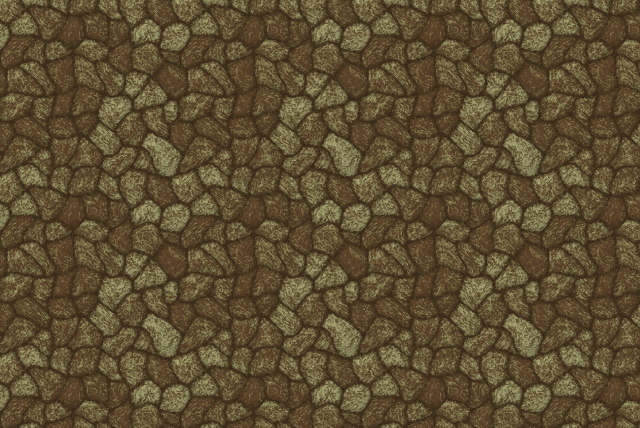
Write a WebGL 1 fragment shader that draws this texture.

```glsl
precision highp float;

uniform vec2 u_resolution;

const float TILE = 0.4219;   // tile side in canvas heights
const float CELLS = 7.0;     // stones along one tile side
const float ROUNDING = 20.0; // higher gives sharper stone corners
const float TAU = 6.2831853;

const vec3 CRACK = vec3(0.225, 0.165, 0.105);
const vec3 MORTAR = vec3(0.29, 0.215, 0.135);
const vec3 EARTH = vec3(0.345, 0.255, 0.16);
const vec3 OLIVE = vec3(0.425, 0.375, 0.235);
const vec3 LICHEN = vec3(0.56, 0.55, 0.385);
const vec3 DARK_MOSS = vec3(0.29, 0.26, 0.12);

float hash(vec2 p) {
  vec3 q = fract(vec3(p.xyx) * 0.1031);
  q += dot(q, q.yzx + 33.33);
  return fract((q.x + q.y) * q.z);
}

vec2 hash2(vec2 p) {
  return vec2(hash(p + 17.3), hash(p + 61.7));
}

float noise(vec2 p) {
  vec2 i = floor(p);
  vec2 f = fract(p);
  f = f * f * (3.0 - 2.0 * f);
  float low = mix(hash(i), hash(i + vec2(1.0, 0.0)), f.x);
  float high = mix(hash(i + vec2(0.0, 1.0)), hash(i + 1.0), f.x);
  return mix(low, high, f.y);
}

vec2 rotate(vec2 p, float angle) {
  float c = cos(angle);
  float s = sin(angle);
  return vec2(c * p.x - s * p.y, s * p.x + c * p.y);
}

// Bends the stone outlines while keeping the tile periodic
vec2 warp(vec2 p, float period) {
  vec2 a = TAU * p.yx / period;
  return p + 0.16 * sin(a * 3.0 + vec2(0.7, 2.1)) + 0.03 * sin(a * 8.0 + vec2(4.0, 1.3));
}

vec2 stoneCentre(vec2 cell, float period) {
  return cell + 0.5 + 0.84 * (hash2(mod(cell, period)) - 0.5);
}

// Squared distance reduced by a random stone size
float reach(vec2 d, vec2 cell, float period) {
  return dot(d, d) - 0.26 * hash(mod(cell, period) + 33.9);
}

// Wrapped weighted Voronoi cells with a rounded distance to their borders
void findStone(vec2 p, float period, out vec2 id, out vec2 local, out float edge) {
  vec2 base = floor(p);
  vec2 nearest = base;
  float best = 100.0;
  for (int y = -2; y <= 2; y++) {
    for (int x = -2; x <= 2; x++) {
      vec2 cell = base + vec2(float(x), float(y));
      vec2 d = p - stoneCentre(cell, period);
      float r = reach(d, cell, period);
      if (r < best) {
        best = r;
        nearest = cell;
        local = d;
      }
    }
  }
  float sum = 0.0;
  for (int y = -2; y <= 2; y++) {
    for (int x = -2; x <= 2; x++) {
      vec2 cell = nearest + vec2(float(x), float(y));
      vec2 d = p - stoneCentre(cell, period);
      float gap = length(local - d);
      if (gap > 0.01) {
        sum += exp(-ROUNDING * 0.5 * (reach(d, cell, period) - best) / gap);
      }
    }
  }
  edge = -log(sum) / ROUNDING;
  id = mod(nearest, period);
}

// Weathered stone face: earthy base, fine streaks and pale lichen
vec3 stoneColour(vec2 id, vec2 local, float damp) {
  float tone = 0.12 + 0.62 * hash(id + 5.1);
  vec2 seed = id * 19.0 + 40.0;
  vec2 along = rotate(local, TAU * hash(id + 9.4));
  float streak = noise(along * vec2(5.0, 15.0) + seed) - 0.5;
  float grain = noise(local * 20.0 + seed) - 0.5;
  float patches = noise(local * 3.5 + seed + 7.0) - 0.5;
  float growth = tone + damp + 0.45 * streak + 0.45 * patches + 0.75 * grain;
  vec3 colour = mix(EARTH, OLIVE, smoothstep(0.05, 0.6, growth));
  colour = mix(colour, LICHEN, smoothstep(0.42, 1.05, growth));
  return colour * (1.0 + 0.26 * grain);
}

void main() {
  vec2 tile = gl_FragCoord.xy / (u_resolution.y * TILE);
  vec2 p = warp(tile * CELLS, CELLS);
  float pixel = CELLS / (u_resolution.y * TILE);
  vec2 id;
  vec2 local;
  float edge;
  findStone(p, CELLS, id, local, edge);

  // Mortar with a dark centre and scattered moss
  float grit = noise(local * 15.0 + id * 23.0 + 30.0);
  vec3 mortar = mix(CRACK, MORTAR, smoothstep(-0.04, 0.08, edge + 0.1 * (grit - 0.5)));
  mortar = mix(mortar, DARK_MOSS, 0.6 * smoothstep(0.5, 0.85, grit));

  // Stones, greener in one band of the tile, lit from the upper left
  float damp = 0.08 * cos(TAU * (tile.y - 0.39));
  float light = 0.9 + 0.12 * smoothstep(0.04, 0.24, edge) + 0.1 * dot(local, vec2(-0.5, 0.8));
  vec3 stone = stoneColour(id, local, damp) * light;

  float soft = max(0.045, pixel);
  float wear = 0.07 * (grit - 0.5);
  float face = smoothstep(0.055 - soft, 0.055 + soft, edge + wear);
  gl_FragColor = vec4(mix(mortar, stone, face), 1.0);
}
```
